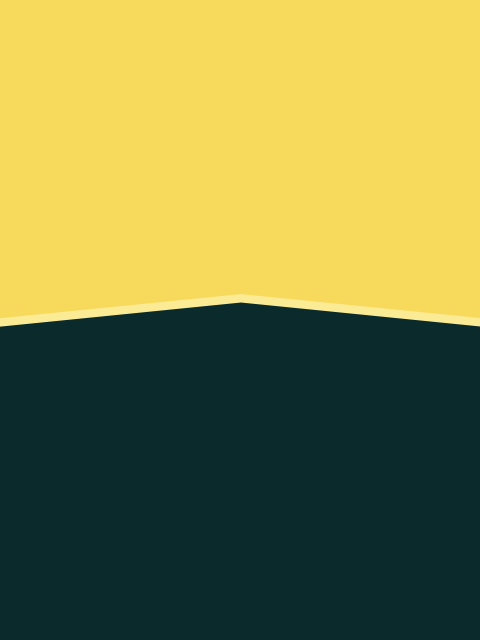
A WebGL 2 fragment shader for this background:

```glsl
#version 300 es
precision highp float;
// A dark, low-pitched gable with a pale trim under a flat yellow field.

#define PEAK vec2(0.502, 0.5273)  // apex of the dark shape, in canvas units
#define SLOPE 0.0751              // drop in height per unit of width
#define TRIM_HEIGHT 0.0132        // vertical thickness of the pale trim
#define FIELD_COLOR vec3(0.97, 0.85, 0.36)
#define TRIM_COLOR vec3(0.99, 0.92, 0.585)
#define GABLE_COLOR vec3(0.045, 0.165, 0.172)

uniform vec2 u_resolution;
out vec4 fragColor;

// Signed height above the two sloping sides of the gable.
float heightAboveGable(vec2 p) {
    return p.y - PEAK.y + SLOPE * abs(p.x - PEAK.x);
}

// Coverage below a height of zero, smoothed over one pixel.
float coverBelow(float height) {
    return clamp(0.5 - height * u_resolution.y, 0.0, 1.0);
}

void main() {
    vec2 p = gl_FragCoord.xy / u_resolution;
    float height = heightAboveGable(p);

    // Layers from back to front: field, trim, gable.
    vec3 color = FIELD_COLOR;
    color = mix(color, TRIM_COLOR, coverBelow(height - TRIM_HEIGHT));
    color = mix(color, GABLE_COLOR, coverBelow(height));

    fragColor = vec4(color, 1.0);
}
```
